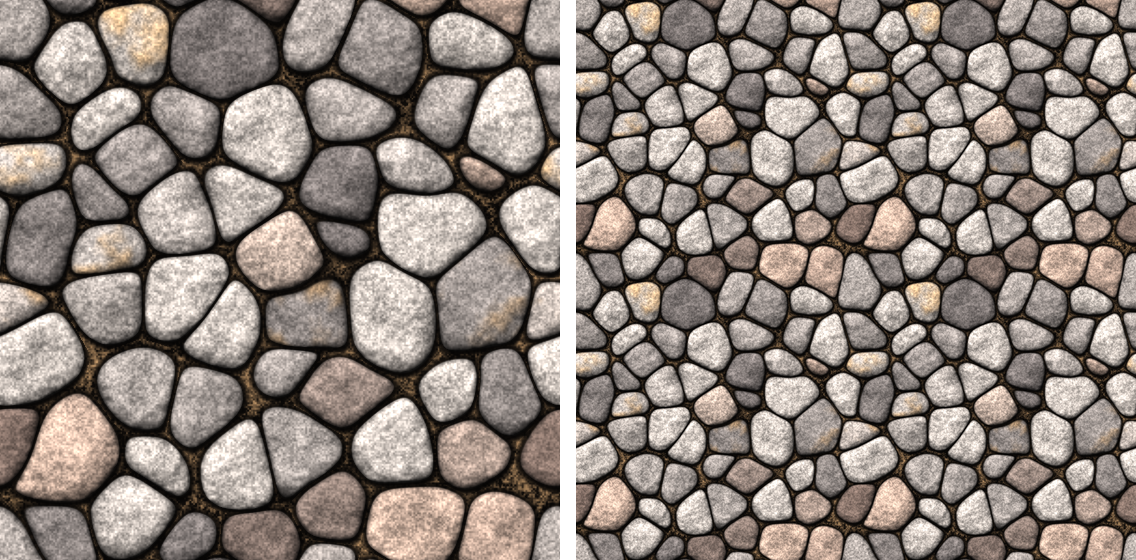
Left: one tile. Right: repeated 2 by 2.
A WebGL 2 fragment shader for this texture:

```glsl
#version 300 es
precision highp float;
// Rounded field stones bedded in dark, gritty soil, seamless on all sides.
// A wrapped, weighted Voronoi diagram gives the stones; a smooth minimum of
// the border distances rounds them, and its gradient lights their domes.
uniform vec2 u_resolution;
out vec4 fragColor;

const vec2 GRID = vec2(7.0, 8.0);      // stones across and up (even rows)
const float JITTER = 0.78;
const float SIZE_SPREAD = 0.0062;      // difference in cell weights
const float ROUNDING = 0.0105;
const float BEVEL = 0.042;
const float WARP = 0.030;
const float BUMP = 0.032;
const float GRAIN = 0.62;
const vec3 LIGHT = vec3(-0.17, 0.46, 0.87);
const vec2 SHADOW_SHIFT = vec2(-0.004, 0.011);
const vec3 PALE = vec3(0.935, 0.890, 0.855);
const vec3 SLATE = vec3(0.55, 0.515, 0.505);
const vec3 ROSE = vec3(1.03, 0.93, 0.87);
const vec3 OCHRE = vec3(1.00, 0.85, 0.64);
const vec3 SOIL = vec3(0.46, 0.36, 0.25);

struct Stone { float dist; vec2 slope; vec2 offset; ivec2 id; };

vec3 hash3(ivec2 cell, int seed) {
    uvec3 v = uvec3(ivec3(cell, seed)) * 1664525u + 1013904223u;
    v.x += v.y * v.z; v.y += v.z * v.x; v.z += v.x * v.y;
    v ^= v >> 16u;
    v.x += v.y * v.z; v.y += v.z * v.x; v.z += v.x * v.y;
    return vec3(v >> 8u) / 16777216.0;
}

// Value noise that repeats after a whole number of lattice steps.
float noise(vec2 p, float period, int seed) {
    vec2 i = floor(p), f = p - i;
    f = f * f * (3.0 - 2.0 * f);
    ivec2 a = ivec2(mod(i, period)), b = ivec2(mod(i + 1.0, period));
    return mix(mix(hash3(a, seed).x, hash3(ivec2(b.x, a.y), seed).x, f.x),
               mix(hash3(ivec2(a.x, b.y), seed).x, hash3(b, seed).x, f.x), f.y);
}

float fbm(vec2 uv, float freq, int seed) {
    float sum = 0.0, amp = 0.5;
    for (int k = 0; k < 4; k++, freq *= 2.0, amp *= 0.5)
        sum += amp * noise(uv * freq, freq, seed + k);
    return sum;
}

ivec2 wrapCell(vec2 cell) { return ivec2(mod(cell, GRID)); }

// Centre of a stone in canvas units, with its weight in z.
vec3 seedPoint(vec2 cell) {
    vec3 h = hash3(wrapCell(cell), 3);
    vec2 stagger = vec2(0.5 * mod(cell.y, 2.0), 0.0);
    return vec3((cell + 0.5 + stagger + JITTER * (h.xy - 0.5)) / GRID, SIZE_SPREAD * h.z);
}

// Distance inside the owning stone (negative in the gap) and its gradient.
Stone stoneAt(vec2 uv) {
    vec2 p = uv + WARP * (vec2(noise(uv * 9.0, 9.0, 20), noise(uv * 9.0, 9.0, 21)) - 0.5);
    vec2 base = floor(p * GRID), owner = base;
    float best = 1e5;
    for (int y = -2; y <= 2; y++) for (int x = -2; x <= 2; x++) {
        vec3 s = seedPoint(base + vec2(x, y));
        float power = dot(p - s.xy, p - s.xy) - s.z;
        if (power < best) { best = power; owner = base + vec2(x, y); }
    }
    vec3 own = seedPoint(owner), h = hash3(wrapCell(owner), 5);
    vec2 q = p - own.xy;
    // An oval limit keeps loose stones from filling every corner.
    float angle = 1.4 * (h.x - 0.5);
    vec2 turned = mat2(cos(angle), sin(angle), -sin(angle), cos(angle)) * q;
    float oval = 0.090 + 0.050 * own.z / SIZE_SPREAD
               - length(turned * vec2(mix(0.7, 0.95, h.y), 1.08));
    float total = exp(-oval / ROUNDING);
    vec2 slope = -total * q / max(length(q), 1e-4);
    for (int y = -2; y <= 2; y++) for (int x = -2; x <= 2; x++) {
        vec2 cell = base + vec2(x, y);
        if (cell == owner) continue;
        vec3 s = seedPoint(cell);
        vec2 apart = own.xy - s.xy;
        float gap = max(length(apart), 1e-3);
        float power = dot(p - s.xy, p - s.xy) - s.z;
        float weight = exp(-(power - best) / (2.0 * gap * ROUNDING));
        total += weight;
        slope += weight * apart / gap;
    }
    float inset = 0.0012 + 0.005 * h.z * h.z;
    return Stone(-ROUNDING * log(total) - inset, slope / total, q, wrapCell(owner));
}

void main() {
    vec2 uv = gl_FragCoord.xy / u_resolution;
    float pixel = 1.0 / u_resolution.y;
    Stone st = stoneAt(uv);
    vec3 look = hash3(st.id, 9), tint = hash3(st.id, 11);
    int seed = 40 + 10 * (st.id.x + 7 * st.id.y);
    float grain = 0.6 * noise(uv * 300.0, 300.0, 31) + 0.4 * noise(uv * 150.0, 150.0, 32) - 0.5;
    // Domed, slightly lumpy surface
    float e = 0.003, lump = fbm(uv, 14.0, seed);
    vec2 bump = vec2(fbm(uv + vec2(e, 0.0), 14.0, seed), fbm(uv + vec2(0.0, e), 14.0, seed)) - lump;
    float tilt = pow(1.0 - clamp(st.dist / BEVEL, 0.0, 1.0), 2.0);
    vec2 lean = -0.9 * st.slope * tilt + 1.6 * st.offset - BUMP * bump / e;
    vec3 normal = normalize(vec3(lean, sqrt(1.0 - tilt * tilt) + 0.18));
    float shade = 0.10 + 0.93 * max(dot(normal, normalize(LIGHT)), 0.0);
    shade *= mix(0.6, 1.0, smoothstep(-0.002, 0.007, st.dist));
    // Mineral colour: grey tone, rosy or ochre stain, mottling and grain
    vec3 stone = mix(SLATE, PALE, smoothstep(0.0, 0.85, look.x));
    stone *= mix(vec3(1.0), ROSE, smoothstep(0.68, 0.95, tint.x));
    float stain = smoothstep(0.42, 0.68, lump) * step(0.92, tint.y);
    stone *= mix(vec3(1.0), OCHRE, 0.8 * stain);
    float mottle = fbm(uv, 28.0, 35) - 0.47;
    stone *= shade * (1.0 + 0.42 * mottle + GRAIN * grain + 0.35 * (lump - 0.47));
    // Soil, dark in tight joints and under the stones' lower sides
    float shadow = smoothstep(-0.003, 0.009, stoneAt(uv + SHADOW_SHIFT).dist);
    float grit = max(0.62 + 1.7 * grain + 1.2 * mottle, 0.08);
    float exposed = mix(0.16, 1.0, smoothstep(0.001, 0.012, -st.dist));
    vec3 soil = SOIL * grit * exposed * (1.0 - 0.78 * shadow) + vec3(0.022, 0.017, 0.015);
    float cover = smoothstep(-pixel, pixel, st.dist);
    fragColor = vec4(clamp(mix(soil, stone, cover), 0.0, 1.0), 1.0);
}
```
